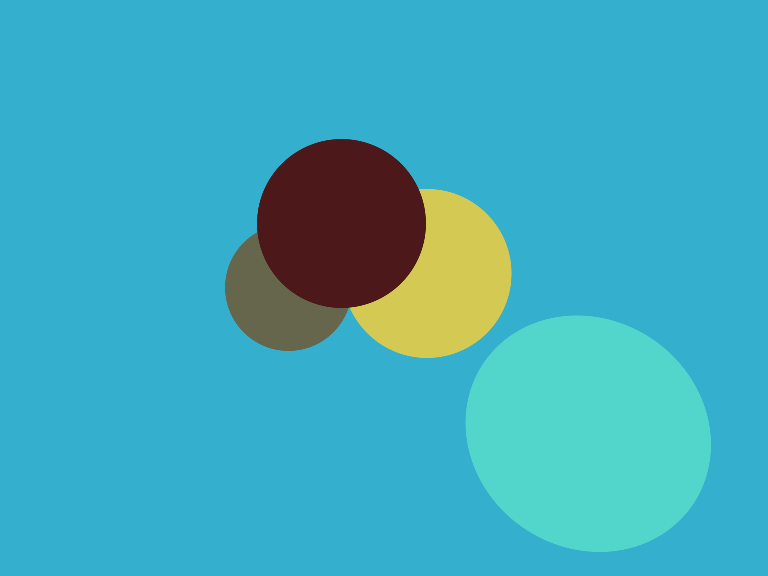
This background is drawn by a Shadertoy shader. Its source:

```glsl
// Flat discs on a plain blue field: a tilted mint oval at the lower right
// and a cluster of three overlapping circles near the centre.
// Each shape is a signed distance, blended over the field back to front.

#define FIELD_COLOR  vec3(0.205, 0.690, 0.808)
#define MINT_COLOR   vec3(0.322, 0.835, 0.792)
#define OLIVE_COLOR  vec3(0.400, 0.400, 0.298)
#define YELLOW_COLOR vec3(0.831, 0.790, 0.322)
#define MAROON_COLOR vec3(0.298, 0.094, 0.102)
#define OVAL_RADII   vec2(0.2194, 0.1985)
#define OVAL_TILT    -0.594
#define LARGE_RADIUS 0.1467
#define SMALL_RADIUS 0.1102
#define EDGE_PIXELS  0.8

float circleDistance(vec2 p, float radius) {
    return length(p) - radius;
}

// First-order distance to an ellipse whose long axis is turned by tilt.
float ovalDistance(vec2 p, vec2 radii, float tilt) {
    float c = cos(tilt), s = sin(tilt);
    vec2 q = vec2(c * p.x + s * p.y, c * p.y - s * p.x);
    float scaled = length(q / radii);
    float slope = length(q / (radii * radii));
    return scaled * (scaled - 1.0) / max(slope, 1e-4);
}

// Lays a shape over the colour, with an edge about one pixel wide.
vec3 paint(vec3 under, vec3 ink, float dist) {
    float halfEdge = 0.5 * EDGE_PIXELS / iResolution.y;
    return mix(ink, under, smoothstep(-halfEdge, halfEdge, dist));
}

void mainImage(out vec4 fragColor, in vec2 fragCoord) {
    // Canvas height is one unit; x is measured from the centre line.
    vec2 p = vec2(fragCoord.x - 0.5 * iResolution.x, fragCoord.y) / iResolution.y;

    vec3 color = FIELD_COLOR;

    // Large oval
    float oval = ovalDistance(p - vec2(0.3546, 0.2470), OVAL_RADII, OVAL_TILT);
    color = paint(color, MINT_COLOR, oval);

    // Circle cluster, back to front
    float olive = circleDistance(p - vec2(-0.1658, 0.5009), SMALL_RADIUS);
    float yellow = circleDistance(p - vec2(0.0747, 0.5252), LARGE_RADIUS);
    float maroon = circleDistance(p - vec2(-0.0738, 0.6120), LARGE_RADIUS);
    color = paint(color, OLIVE_COLOR, olive);
    color = paint(color, YELLOW_COLOR, yellow);
    color = paint(color, MAROON_COLOR, maroon);

    fragColor = vec4(color, 1.0);
}
```
